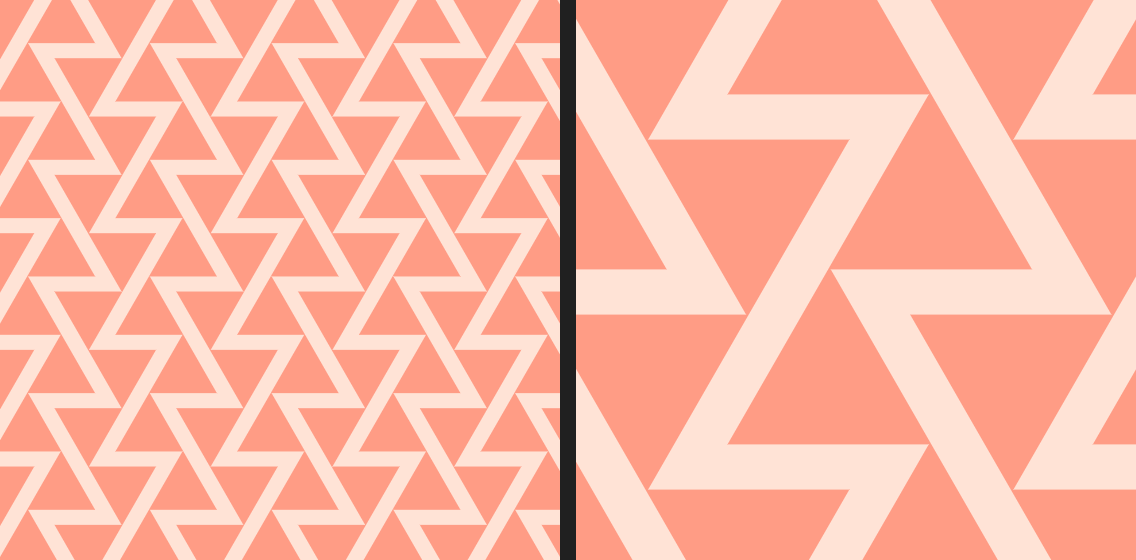
Left: the whole. Right: its middle third, enlarged.
Write a Shadertoy shader that draws this pattern.

```glsl
// Interlocking pale zigzags on coral, leaving rows of triangles between them.
// Each zigzag is a tiled distance function: a level bar joined to slanted strokes.
// A second, mirrored set sits half a period across and half a period up.

const vec2  PERIOD = vec2(0.21745, 0.20833);   // repeat size in canvas heights
const vec2  ORIGIN = vec2(0.1336, 0.0762);     // centre of one level bar
const float LEAN = 0.575;                      // sideways run per unit of rise
const float BAR_HALF = 0.01345;                // half height of the level bar
const float STROKE_HALF = 0.0159;              // half width of the stroke, measured level

const vec3 CORAL = vec3(1.0, 0.61, 0.52);
const vec3 CREAM = vec3(1.0, 0.89, 0.84);

// Wraps a point into a cell centred on zero.
vec2 repeatCell(vec2 p, vec2 period) {
    return p - period * floor(p / period + 0.5);
}

// Signed distance to an endless upright zigzag, with p centred on a level bar.
float zigzag(vec2 p, float height, float lean, float barHalf, float strokeHalf) {
    float run = 0.5 * lean * height;           // slanted offset from bar centre to stroke
    float slopeScale = inversesqrt(1.0 + lean * lean);

    // Half-turn symmetry folds the lower half onto the upper half.
    float slant = (p.x + lean * p.y) * (p.y < 0.0 ? -1.0 : 1.0);

    float stroke = (abs(slant - run) - strokeHalf) * slopeScale;
    float barEnds = (abs(slant) - run - strokeHalf) * slopeScale;
    float bar = max(abs(p.y) - barHalf, barEnds);
    return min(stroke, bar);
}

// Antialiased coverage of a signed distance.
float coverage(float dist, float pixel) {
    return clamp(0.5 - dist / pixel, 0.0, 1.0);
}

void mainImage(out vec4 fragColor, in vec2 fragCoord) {
    float pixel = 1.0 / iResolution.y;
    vec2 p = fragCoord * pixel - ORIGIN;

    // Two zigzag sets, the second mirrored and shifted by half a period.
    vec2 first = repeatCell(p, PERIOD);
    vec2 second = repeatCell(p - 0.5 * PERIOD, PERIOD) * vec2(-1.0, 1.0);
    float dist = min(zigzag(first, PERIOD.y, LEAN, BAR_HALF, STROKE_HALF),
                     zigzag(second, PERIOD.y, LEAN, BAR_HALF, STROKE_HALF));

    fragColor = vec4(mix(CORAL, CREAM, coverage(dist, pixel)), 1.0);
}
```
